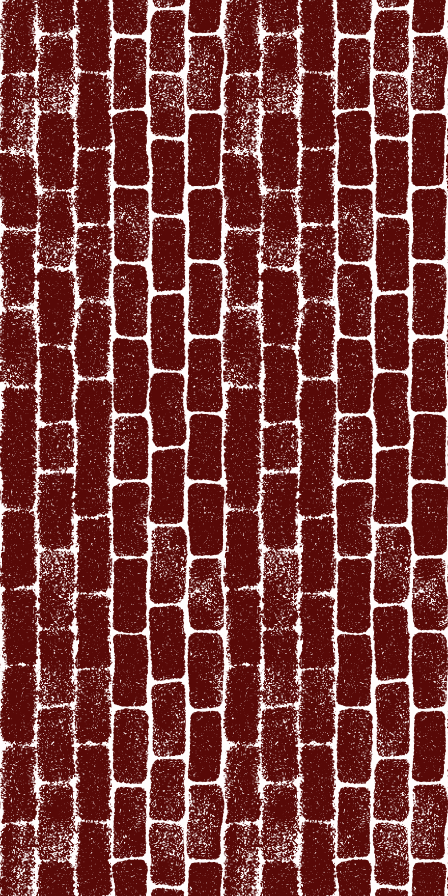
Write a Shadertoy shader that draws this texture.

```glsl
// Worn two-tone brickwork: upright bricks stacked in six staggered columns per tile.
// Each column is a run of equal bricks closed by one odd stretch; rounded boxes give
// the joints, and tileable noise roughens the edges and scatters pale grains.

const vec3 BRICK = vec3(0.345, 0.035, 0.028);
const vec3 MORTAR = vec3(1.0, 0.99, 0.99);
const float COLUMNS_ACROSS = 12.0;        // columns over the canvas width
const vec2 TILE = vec2(6.0, 20.06);       // repeat, in column widths
const vec2 HALF_JOINT = vec2(0.058, 0.048);
const float CORNER = 0.19;                // corner radius
const float WOBBLE = 0.11;                // slow bending of the joints
const float LEAN = 0.03;                  // random tilt of a brick
const float GRAIN_CUT = 0.9;              // higher leaves fewer grains
const float WEAR = 0.33;                  // how far wear lowers the cut
const int SAMPLES = 4;                    // per axis, for smooth edges

// Per column: start of the run, brick pitch, bricks in the run, bricks in the rest
const vec4 RUN[6] = vec4[6](
    vec4(13.66, 2.094, 8.0, 1.0), vec4(12.66, 2.084, 9.0, 1.0),
    vec4(13.84, 2.043, 8.0, 1.0), vec4(12.91, 2.025, 9.0, 1.0),
    vec4(3.69, 2.078, 8.0, 2.0), vec4(12.91, 2.025, 9.0, 1.0));
const float RAGGED[6] = float[6](0.17, 0.14, 0.16, 0.05, 0.06, 0.04);

float hash(vec2 p) {
    vec3 q = fract(p.xyx * 0.1031);
    q += dot(q, q.yzx + 33.33);
    return fract((q.x + q.y) * q.z);
}

// Value noise with a whole number of cells per tile, so it wraps
float noise(vec2 p, vec2 density, float seed) {
    vec2 cells = floor(TILE * density + 0.5);
    vec2 x = p / TILE * cells;
    vec2 i = floor(x), f = fract(x);
    f = f * f * (3.0 - 2.0 * f);
    vec2 a = mod(i, cells) + seed;
    vec2 b = mod(i + 1.0, cells) + seed;
    return mix(mix(hash(a), hash(vec2(b.x, a.y)), f.x),
               mix(hash(vec2(a.x, b.y)), hash(b), f.x), f.y);
}

float roundedBox(vec2 p, vec2 halfSize, float radius) {
    vec2 q = abs(p) - halfSize + radius;
    return length(max(q, 0.0)) + min(max(q.x, q.y), 0.0) - radius;
}

// Signed distance to the brick at p; id and column name that brick
float brickDistance(vec2 p, out vec2 id, out int column) {
    float x = mod(p.x, TILE.x);
    column = clamp(int(x), 0, 5);
    vec4 run = RUN[column];
    float y = mod(p.y - run.x, TILE.y);
    float runLength = run.y * run.z;
    float size = run.y, first = 0.0;
    if (y >= runLength) {
        y -= runLength;
        size = (TILE.y - runLength) / run.w;
        first = run.z;
    }
    float k = floor(y / size);
    id = vec2(float(column), first + k);
    vec2 local = vec2(fract(x) - 0.5, y - (k + 0.5) * size);
    local.x += (hash(id + 7.3) - 0.5) * 2.0 * LEAN * local.y;
    vec2 joint = HALF_JOINT * (0.75 + 0.5 * hash(id + 19.1));
    joint.y *= column < 3 ? 0.8 : 1.0;
    return roundedBox(local, vec2(0.5, 0.5 * size) - joint, CORNER);
}

// Pale coverage at p: joints, ragged edges and grains
float mortarAmount(vec2 p, float soft) {
    vec2 bend = vec2(noise(p, vec2(1.3), 3.0), noise(p, vec2(1.6), 41.0)) - 0.5;
    vec2 id;
    int column;
    float d = brickDistance(p + WOBBLE * bend, id, column);
    float ragged = RAGGED[column];

    // Joints with chipped edges; dark flecks remain in the ragged ones
    float chips = noise(p, vec2(5.0), 11.0) - 0.5;
    float grit = noise(p, vec2(28.0), 23.0) - 0.5;
    float edge = d + ragged * (0.45 * chips + 0.75 * grit - 0.1);
    float joint = smoothstep(-soft, soft, edge);

    // Grains gather in clouds on worn bricks and along ragged edges
    float wear = hash(id + 53.7);
    float cloud = smoothstep(0.2, 0.85, noise(p, vec2(1.8, 1.2), 67.0));
    float patches = smoothstep(0.35, 0.8, noise(p, vec2(3.0, 2.0), 97.0));
    float rim = smoothstep(-0.16, 0.0, d) * ragged * patches;
    float cut = GRAIN_CUT - WEAR * wear * wear * cloud - 1.3 * rim;
    float grain = noise(p, vec2(36.0), 83.0);
    float specks = smoothstep(cut - 0.04, cut + 0.04, grain);
    return max(joint, specks);
}

void mainImage(out vec4 fragColor, in vec2 fragCoord) {
    float pixel = COLUMNS_ACROSS / iResolution.x;
    float amount = 0.0;
    for (int j = 0; j < SAMPLES; j++) {
        for (int i = 0; i < SAMPLES; i++) {
            vec2 offset = (vec2(i, j) + 0.5) / float(SAMPLES) - 0.5;
            vec2 at = fragCoord + offset;
            vec2 p = vec2(at.x, iResolution.y - at.y) * pixel; // y runs down
            amount += mortarAmount(p, pixel / float(SAMPLES));
        }
    }
    amount /= float(SAMPLES * SAMPLES);
    fragColor = vec4(mix(BRICK, MORTAR, amount), 1.0);
}
```
